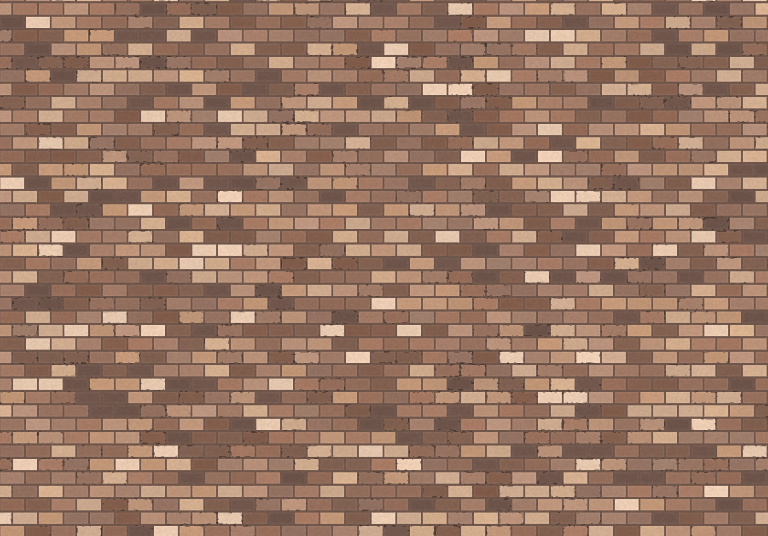
Reproduce this texture procedurally as a Shadertoy shader.

```glsl
// Brick wall in running bond: 30 bricks across and 40 courses down.
// Each brick hashes its cell to choose a clay colour; a box distance cuts
// the mortar joints, and value noise adds grain and dark chipped edges.

float hash(vec2 p) {
    vec3 q = fract(vec3(p.xyx) * 0.1031);
    q += dot(q, q.yzx + 33.33);
    return fract((q.x + q.y) * q.z);
}

float valueNoise(vec2 p) {
    vec2 cell = floor(p), f = fract(p);
    f = f * f * (3.0 - 2.0 * f);
    return mix(mix(hash(cell), hash(cell + vec2(1, 0)), f.x),
               mix(hash(cell + vec2(0, 1)), hash(cell + vec2(1, 1)), f.x), f.y);
}

float boxDistance(vec2 p, vec2 halfSize) {
    vec2 d = abs(p) - halfSize;
    return length(max(d, 0.0)) + min(max(d.x, d.y), 0.0);
}

// Clay tones ordered from dark to light, weighted by how often they occur
vec3 clayColour(float pick, float warmth) {
    vec3 clay = vec3(0.43, 0.33, 0.29);
    if (pick > 0.10) clay = mix(vec3(0.50, 0.38, 0.32), vec3(0.51, 0.36, 0.29), warmth);
    if (pick > 0.26) clay = mix(vec3(0.58, 0.45, 0.39), vec3(0.58, 0.42, 0.34), warmth);
    if (pick > 0.46) clay = mix(vec3(0.63, 0.50, 0.43), vec3(0.65, 0.47, 0.38), warmth);
    if (pick > 0.62) clay = mix(vec3(0.72, 0.57, 0.49), vec3(0.76, 0.59, 0.46), warmth);
    if (pick > 0.82) clay = mix(vec3(0.79, 0.66, 0.56), vec3(0.83, 0.68, 0.55), warmth);
    if (pick > 0.94) clay = vec3(0.91, 0.79, 0.69);
    return clay;
}

void mainImage(out vec4 fragColor, in vec2 fragCoord) {
    vec2 uv = fragCoord / iResolution.xy;
    float pixel = 40.0 / iResolution.y;

    // Courses count down from the top; even ones shift by half a brick
    vec2 wall = vec2(30.0 * uv.x, 40.0 * (1.0 - uv.y) - 0.17);
    float course = floor(wall.y);
    wall.x += 0.02 + 0.5 * (1.0 - mod(course, 2.0));
    vec2 id = vec2(floor(wall.x), course) + 7.0;

    // Local position in units of the course height
    vec2 p = (fract(wall) - 0.5) * vec2(1.905, 1.0);
    float d = boxDistance(p, vec2(0.885, 0.42));
    float face = 1.0 - smoothstep(-0.5 * pixel, 0.5 * pixel, d);

    // Brick face with slight tone change, fine grain and a pale rim
    vec3 brick = clayColour(hash(id), hash(id + 91.7));
    brick *= 0.97 + 0.06 * hash(id + 47.3);
    float grain = valueNoise(wall * vec2(14.0, 9.0) + 31.0);
    brick *= 0.97 + 0.06 * grain;
    brick += 0.025 * smoothstep(-0.16, -0.04, d);

    // Mortar, with dark chips along the edges of some bricks
    vec3 mortar = vec3(0.435, 0.335, 0.29) * (0.96 + 0.08 * grain);
    vec3 colour = mix(mortar, brick, face);
    float chips = step(0.75, hash(id + 13.9))
                * smoothstep(0.62, 0.8, valueNoise(wall * vec2(11.0, 7.0)))
                * (1.0 - smoothstep(0.03, 0.1, abs(d)));
    colour *= 1.0 - 0.35 * chips;

    fragColor = vec4(colour, 1.0);
}
```
